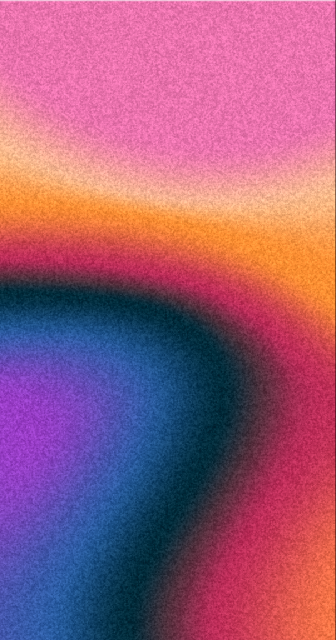
Give the GLSL for this background, as a WebGL 1 fragment shader.

```glsl
precision highp float;
// Grainy flowing gradient: a violet-blue swell with a dark rim under a warm pink sky.

uniform vec2 u_resolution;

float hash(vec2 p) {
  vec3 q = fract(p.xyx * vec3(0.1031, 0.1030, 0.0973));
  q += dot(q, q.yzx + 33.33);
  q = fract(q * 17.31);
  q += dot(q, q.zxy + 19.19);
  return fract((q.x + q.y) * q.z);
}

float valueNoise(vec2 p) {
  vec2 i = floor(p), f = fract(p);
  f = f * f * (3.0 - 2.0 * f);
  return mix(mix(hash(i), hash(i + vec2(1, 0)), f.x),
             mix(hash(i + vec2(0, 1)), hash(i + vec2(1, 1)), f.x), f.y);
}

float smoothMax(float a, float b, float k) {
  float h = max(k - abs(a - b), 0.0);
  return max(a, b) + h * h / (4.0 * k);
}

// Signed offset from the dark rim: negative inside the swell.
float rimOffset(vec2 p) {
  float x2 = p.x * p.x;
  float top = 0.456 + 0.10 * x2 + 0.06 * x2 * x2 - p.y;
  float across = p.x - mix(0.668, 0.385, smoothstep(0.612, 0.99, p.y));
  float spread = mix(0.13, 0.22, smoothstep(0.61, 0.85, p.y));
  float side = 0.288 * min(across, 0.0) + 0.21 * clamp(across, 0.0, 0.2)
             + spread * max(across - 0.2, 0.0);
  return smoothMax(top, side, 0.09);
}

// Colours from the violet core outwards to orange; y is measured downwards.
vec3 swellColor(float d, float y) {
  vec3 violet = vec3(0.60, 0.24, 0.78);
  vec3 blue = vec3(0.15, 0.37, 0.64);
  vec3 teal = vec3(0.0, 0.17, 0.23);
  vec3 umber = vec3(0.29, 0.19, 0.23);
  vec3 crimson = vec3(0.74, 0.17, 0.35);
  vec3 orange = mix(vec3(0.99, 0.56, 0.20), vec3(0.98, 0.48, 0.27), smoothstep(0.45, 0.7, y));
  float core = 1.0 - smoothstep(-0.16, -0.045, d);
  vec3 c = mix(blue, violet, core * (1.0 - 0.6 * smoothstep(0.68, 1.0, y)));
  c = mix(c, teal, smoothstep(-0.075, 0.002, d));
  c = mix(c, umber, smoothstep(-0.002, 0.026, d));
  c = mix(c, crimson, smoothstep(0.016, 0.056, d));
  return mix(c, orange, smoothstep(0.045, 0.145, d));
}

void main() {
  vec2 uv = gl_FragCoord.xy / u_resolution;
  vec2 p = vec2(uv.x, 1.0 - uv.y); // measured down from the top
  vec3 color = swellColor(rimOffset(p), p.y);

  // Peach haze fading into the pink sky
  float orangeLine = 0.325 + 0.10 * p.x * p.x;
  float peachLine = 0.230 + 0.28 * p.x - 0.22 * p.x * p.x;
  float pinkLine = 0.125 + 0.45 * p.x - 0.36 * p.x * p.x;
  color = mix(vec3(0.98, 0.74, 0.56), color, smoothstep(peachLine - 0.01, orangeLine, p.y));
  color = mix(vec3(0.92, 0.45, 0.68), color, smoothstep(pinkLine - 0.04, peachLine + 0.02, p.y));

  // Film grain: fine specks over softer blotches turned off the axes
  vec2 cell = uv * vec2(268.0, 512.0);
  vec2 turned = mat2(0.8, 0.6, -0.6, 0.8) * cell;
  float grain = 0.42 * (hash(floor(cell)) - 0.5) + 0.7 * (valueNoise(turned * 0.72 + 400.0) - 0.5);
  color += grain * (0.10 + 0.12 * color);

  // Thin light top edge and dark right edge
  color = mix(color, vec3(0.97, 0.90, 0.94), 0.7 * (1.0 - smoothstep(0.001, 0.003, p.y)));
  color *= 1.0 - 0.45 * smoothstep(0.996, 0.998, p.x);

  gl_FragColor = vec4(clamp(color, 0.0, 1.0), 1.0);
}
```
